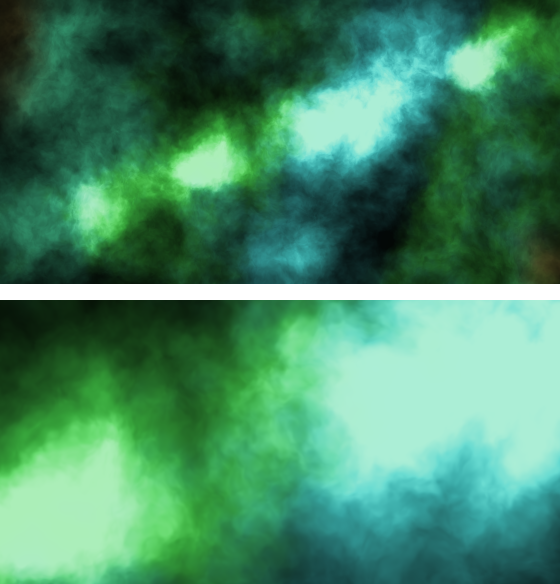
Top: the whole. Bottom: its middle third, enlarged.
Reproduce this texture procedurally as a WebGL 1 fragment shader.

```glsl
precision highp float;
// A glowing green and cyan nebula: a diagonal band of gas with bright cores,
// crossed by a cyan stream and a dark lane. Clouds are layered cellular noise,
// made of soft signed bumps at one jittered point per cell.
uniform vec2 u_resolution;

vec3 hash3(vec2 cell) {
  vec3 q = vec3(dot(cell, vec2(127.1, 311.7)),
                dot(cell, vec2(269.5, 183.3)),
                dot(cell, vec2(419.2, 371.9)));
  return fract(sin(q) * 43758.55);
}

// Sum of signed bumps around the feature points of the 3x3 nearest cells
float cellNoise(vec2 p) {
  vec2 cell = floor(p);
  float sum = 0.0;
  for (int j = -1; j <= 1; j++) {
    for (int i = -1; i <= 1; i++) {
      vec2 c = cell + vec2(float(i), float(j));
      vec3 h = hash3(c);
      vec2 d = p - c - h.xy;
      float bump = max(0.0, 1.0 - dot(d, d));
      sum += (2.0 * h.z - 1.0) * bump * bump;
    }
  }
  return sum;
}

float clouds(vec2 p) {
  float sum = 0.0;
  float amp = 0.5;
  for (int i = 0; i < 6; i++) {
    sum += amp * cellNoise(p);
    p = mat2(1.6, 1.2, -1.2, 1.6) * p + 7.3;
    amp *= 0.6;
  }
  return sum;
}

float bell(float x, float width) {
  return exp(-x * x / (width * width));
}

// Bright cores strung along the diagonal band
float cores(vec2 p) {
  float sum = 0.0;
  for (int i = 0; i < 5; i++) {
    float k = float(i);
    float x = 0.31 + 0.43 * k - 0.02 * k * k;
    vec2 d = mat2(0.8, -0.6, 0.6, 0.8) * (p - vec2(x, 0.17 + 0.35 * x));
    d.y *= 1.15;
    sum += (0.8 + 0.25 * sin(1.57 * k)) * bell(length(d), 0.115);
  }
  return sum;
}

void main() {
  vec2 p = gl_FragCoord.xy / u_resolution.y;
  float width = u_resolution.x / u_resolution.y;

  // Bend the large shapes with noise
  vec2 warp = vec2(clouds(p * 3.5 + 11.0), clouds(p * 3.5 + 37.0));
  vec2 q = p + 0.1 * warp;
  float grain = clouds(p * 5.5 + 0.25 * warp + 3.0);
  float drift = clouds(p * 2.6 + 53.0);

  // Gas density: band, cyan stream, dark lane and outer clouds
  float band = bell((q.y - 0.16 - 0.37 * q.x) * 0.94, 0.18);
  float across = q.x - 1.0 - 0.46 * q.y;
  float stream = bell(across, 0.2);
  float lane = bell(across - 0.24, 0.1);
  float density = 0.27 + 0.36 * band + 0.32 * stream - 0.2 * lane;
  density += 0.17 * smoothstep(0.28, 0.45, across);
  density += 0.25 * bell(across + 1.1, 0.24) * smoothstep(0.4, 0.8, q.y);
  density += 0.2 * drift + 0.16 * grain;
  density *= 1.0 + 0.6 * grain;
  density += (0.7 + 0.25 * grain) * cores(q);

  // Fade towards the frame
  vec2 edge = min(p, vec2(width, 1.0) - p);
  density *= 0.72 + 0.28 * smoothstep(0.0, 0.14, min(edge.x, edge.y * 1.6));
  density = max(density, 0.04);

  // Hue: leaf green to teal, cyan in the stream, rust at two corners
  float teal = smoothstep(-0.45, 0.4, drift + 0.6 * warp.x
             + 0.7 * bell(across + 1.1, 0.45) - 0.35 * band - 0.05);
  vec3 hue = mix(vec3(0.25, 0.76, 0.27), vec3(0.24, 0.71, 0.52), teal);
  hue = mix(hue, vec3(0.25, 0.76, 0.75), smoothstep(0.15, 0.75, stream + 0.4 * lane));
  float rust = bell(q.x, 0.13) * smoothstep(0.4, 0.85, q.y)
             + bell(length(q - vec2(width, 0.06)), 0.12);
  hue = mix(hue, vec3(0.66, 0.52, 0.26), 0.85 * min(rust, 1.0));

  // Pale hot centres over the coloured gas
  vec3 color = hue * min(density, 1.08);
  vec3 pale = mix(vec3(0.76, 0.94, 0.82), hue + 0.22, 0.15);
  color = mix(color, pale, 0.9 * smoothstep(0.8, 1.5, density));
  gl_FragColor = vec4(color, 1.0);
}
```
